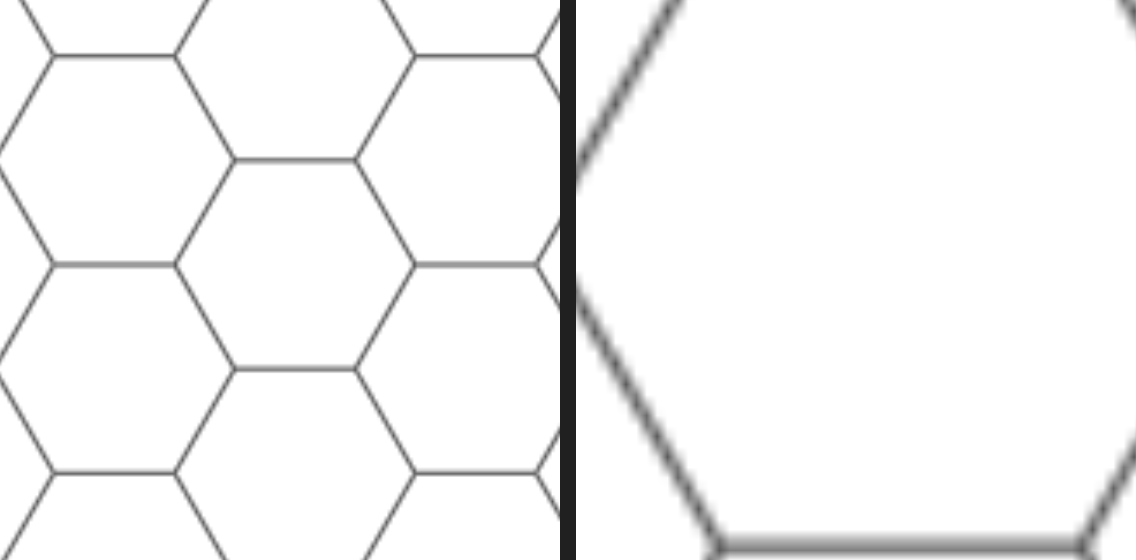
Left, the full canvas; right, a detail of the centre.
Give the GLSL for this pattern, as a WebGL 1 fragment shader.

```glsl
precision highp float;

// Honeycomb of thin grey outlines on white, made of flat-topped regular hexagons.
// Line coverage is sampled on a coarse grid and blended bilinearly, which gives
// slanted edges a soft beading and spreads some level edges over two grid rows.

uniform vec2 u_resolution;

const float SIDE = 0.215;                  // hexagon side, in canvas widths
const vec2 CENTER = vec2(0.5267, 0.5273);  // centre of the middle hexagon
const float GRID = 162.0;                  // coarse grid cells per canvas width
const float LINE_WIDTH = 1.2;              // stroke width, in grid cells
const vec3 PAPER = vec3(1.0);
const vec3 INK = vec3(0.35, 0.345, 0.345);

const float SQRT3 = 1.7320508;
const vec2 PERIOD = SIDE * vec2(3.0, SQRT3);
const float APOTHEM = 0.5 * SQRT3 * SIDE;

// Hexagonal norm: equals APOTHEM on the outline of a hexagon at the origin.
float hexNorm(vec2 p) {
  p = abs(p);
  return max(p.y, 0.5 * p.y + 0.5 * SQRT3 * p.x);
}

// Distance to the nearest edge; two offset rectangular lattices hold the centres.
float edgeDistance(vec2 p) {
  vec2 evenCell = mod(p + 0.5 * PERIOD, PERIOD) - 0.5 * PERIOD;
  vec2 oddCell = mod(p, PERIOD) - 0.5 * PERIOD;
  return abs(APOTHEM - min(hexNorm(evenCell), hexNorm(oddCell)));
}

// Stroke coverage of the grid cell with the given index.
float cellCoverage(vec2 cell) {
  float d = edgeDistance((cell + 0.5) / GRID) * GRID;
  return clamp(0.5 * LINE_WIDTH + 0.5 - d, 0.0, 1.0);
}

// Bilinear blend of the four surrounding grid cells.
float softCoverage(vec2 p) {
  vec2 g = p * GRID - 0.5;
  vec2 cell = floor(g);
  vec2 f = g - cell;
  float lower = mix(cellCoverage(cell), cellCoverage(cell + vec2(1.0, 0.0)), f.x);
  float upper = mix(cellCoverage(cell + vec2(0.0, 1.0)), cellCoverage(cell + 1.0), f.x);
  return mix(lower, upper, f.y);
}

void main() {
  vec2 uv = gl_FragCoord.xy / min(u_resolution.x, u_resolution.y);
  gl_FragColor = vec4(mix(PAPER, INK, softCoverage(uv - CENTER)), 1.0);
}
```
